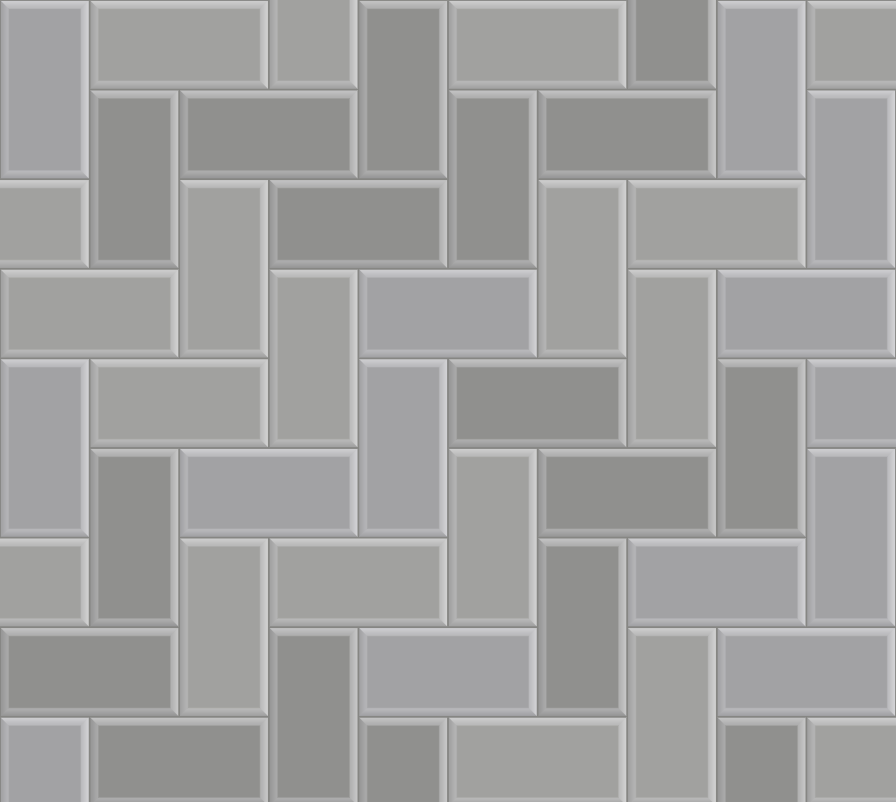
A Shadertoy shader for this pattern:

```glsl
// Herringbone pavement of bevelled grey bricks with three random stone tones

const float CELLS_ACROSS = 10.0;  // brick widths across the canvas
const float BEVEL_WIDTH = 0.098;  // in brick widths
const float SEAM_HALF_WIDTH = 0.010;

const vec3 DARK_STONE = vec3(0.565, 0.565, 0.556);
const vec3 WARM_STONE = vec3(0.633, 0.633, 0.623);
const vec3 COOL_STONE = vec3(0.636, 0.636, 0.643);
const vec3 SEAM_COLOR = vec3(0.525, 0.525, 0.515);

struct Brick {
    vec2 corner;  // upper left, y pointing down
    vec2 size;
};

// Integer hash giving 0..1
float hashCell(vec2 cell) {
    uvec2 n = uvec2(ivec2(cell) + 64);
    uint h = n.x * 1597334677u ^ n.y * 3812015801u;
    h = (h ^ (h >> 15)) * 2246822519u;
    h = (h ^ (h >> 13)) * 3266489917u;
    h ^= h >> 16;
    return float(h >> 8) / 16777216.0;
}

// Each row shifts the four-cell sequence by one:
// upright top, flat left, flat right, upright bottom
Brick findBrick(vec2 p) {
    vec2 cell = floor(p);
    float part = mod(cell.x - cell.y, 4.0);
    if (part < 0.5) return Brick(cell, vec2(1.0, 2.0));
    if (part < 1.5) return Brick(cell, vec2(2.0, 1.0));
    if (part < 2.5) return Brick(cell - vec2(1.0, 0.0), vec2(2.0, 1.0));
    return Brick(cell - vec2(0.0, 1.0), vec2(1.0, 2.0));
}

vec3 stoneColor(float pick) {
    if (pick < 0.37) return DARK_STONE;
    return pick < 0.76 ? WARM_STONE : COOL_STONE;
}

// Lightness of a bevel from its inner rim to its outer edge
float bevelTone(float inner, float outer, float edgeDistance) {
    return mix(outer, inner, smoothstep(0.0, BEVEL_WIDTH, edgeDistance));
}

vec3 shadeBrick(vec2 local, vec2 size, vec3 stone, float pixel) {
    vec2 farSide = size - local;
    vec2 edge = min(local, farSide);
    float nearest = min(edge.x, edge.y);

    // Light falls from the upper right
    float sideTone = local.x < farSide.x
        ? bevelTone(0.705, 0.630, edge.x)
        : bevelTone(0.735, 0.825, edge.x);
    float capTone = local.y < farSide.y
        ? bevelTone(0.725, 0.805, edge.y)
        : bevelTone(0.720, 0.630, edge.y);

    // Mitred corners, tinted by the stone
    float mitre = smoothstep(-pixel, pixel, edge.x - edge.y);
    vec3 bevel = mix(sideTone, capTone, mitre) + 0.6 * (stone - WARM_STONE);

    // Flat face, then the dark joint
    float face = smoothstep(-pixel, pixel, nearest - BEVEL_WIDTH);
    vec3 color = mix(bevel, stone, face);
    float joint = 1.0 - smoothstep(-0.6 * pixel, 0.6 * pixel, nearest - SEAM_HALF_WIDTH);
    return mix(color, SEAM_COLOR, joint);
}

void mainImage(out vec4 fragColor, in vec2 fragCoord) {
    float pixel = CELLS_ACROSS / iResolution.x;
    vec2 p = vec2(fragCoord.x, iResolution.y - fragCoord.y) * pixel;

    Brick brick = findBrick(p);
    vec3 stone = stoneColor(hashCell(brick.corner));
    fragColor = vec4(shadeBrick(p - brick.corner, brick.size, stone, pixel), 1.0);
}
```
